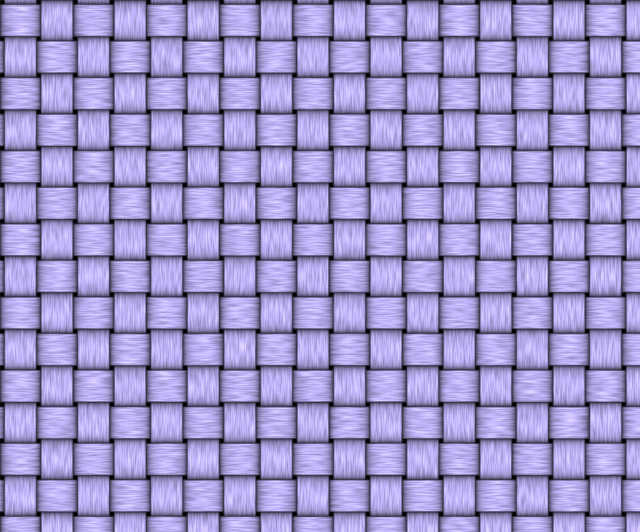
A Shadertoy shader for this pattern:

```glsl
// Plain basket weave of lavender ribbons over a black backing.
// Each cell shows one ribbon on top; the crossing ribbon peeks out at its sides.
// Ribbons darken where they dive under, and carry streaks of stretched noise.

#define COLUMNS 17.5                      // ribbon pitches across the canvas
#define ORIGIN vec2(0.058, 0.058)         // top left corner of the first cell
#define HALF_WIDTH 0.45                   // half ribbon width, in pitches
#define RIBBON_COLOR vec3(0.762, 0.718, 0.99)
#define BACKING_COLOR vec3(0.012, 0.01, 0.016)
#define BEND_SHADE 0.27                   // broad darkening along a segment
#define DIVE_SHADE 0.42                   // sharp darkening at its ends
#define EDGE_SOFTNESS 0.055               // width of the dark side edge
#define EDGE_LIGHT 0.3                    // light left on the side edge
#define FIBRE_SCALE vec2(23.0, 2.6)       // noise cells across and along
#define FIBRE_CONTRAST 0.24

vec2 hashGradient(vec2 lattice) {
    vec3 h = fract(lattice.xyx * vec3(0.1031, 0.1030, 0.0973));
    h += dot(h, h.yzx + 33.33);
    float angle = 6.28318 * fract((h.x + h.y) * h.z);
    return vec2(cos(angle), sin(angle));
}

float gradientNoise(vec2 p) {
    vec2 i = floor(p);
    vec2 f = fract(p);
    vec2 u = f * f * f * (f * (f * 6.0 - 15.0) + 10.0);
    vec2 e = vec2(1.0, 0.0);
    float a = dot(hashGradient(i), f);
    float b = dot(hashGradient(i + e.xy), f - e.xy);
    float c = dot(hashGradient(i + e.yx), f - e.yx);
    float d = dot(hashGradient(i + e.xx), f - e.xx);
    return mix(mix(a, b, u.x), mix(c, d, u.x), u.y);
}

// Fine streaks with a slower, wider band beneath them
float fibres(vec2 p, float seed) {
    vec2 q = p * FIBRE_SCALE + seed;
    return gradientNoise(q) + 0.6 * gradientNoise(q * vec2(0.43, 0.8) + 71.7);
}

// across and along are measured from the centre of the visible segment
vec3 ribbon(float across, float along, vec2 fibrePos, float seed) {
    float t = min(abs(along) / (1.0 - HALF_WIDTH), 1.0);
    float bend = 1.0 - BEND_SHADE * t * t - DIVE_SHADE * pow(t, 8.0);
    float edge = smoothstep(0.0, EDGE_SOFTNESS, HALF_WIDTH - abs(across));
    float streak = 1.0 + FIBRE_CONTRAST * fibres(fibrePos, seed);
    return min(RIBBON_COLOR * bend * mix(EDGE_LIGHT, 1.0, edge) * streak, 1.0);
}

float coverage(float across, float pixel) {
    return smoothstep(-0.5 * pixel, 0.5 * pixel, HALF_WIDTH - abs(across));
}

void mainImage(out vec4 fragColor, in vec2 fragCoord) {
    // Grid in ribbon pitches, counted from the top left
    float pixel = COLUMNS / iResolution.x;
    vec2 p = vec2(fragCoord.x, iResolution.y - fragCoord.y) * pixel - ORIGIN;
    vec2 cell = floor(p);
    vec2 local = p - cell - 0.5;

    // Checkerboard choice of the top ribbon; x becomes its cross axis
    bool verticalOnTop = mod(cell.x + cell.y, 2.0) > 0.5;
    vec2 q = verticalOnTop ? local : local.yx;
    vec2 g = verticalOnTop ? p : p.yx;
    float topSeed = verticalOnTop ? 13.0 : 157.0;
    float crossSeed = 170.0 - topSeed;

    // The crossing ribbon is the end of the neighbouring cell's segment
    vec3 crossing = ribbon(q.y, 1.0 - abs(q.x), g.yx, crossSeed);
    vec3 top = ribbon(q.x, q.y, g, topSeed);

    vec3 color = mix(BACKING_COLOR, crossing, coverage(q.y, pixel));
    color = mix(color, top, coverage(q.x, pixel));
    fragColor = vec4(color, 1.0);
}
```
